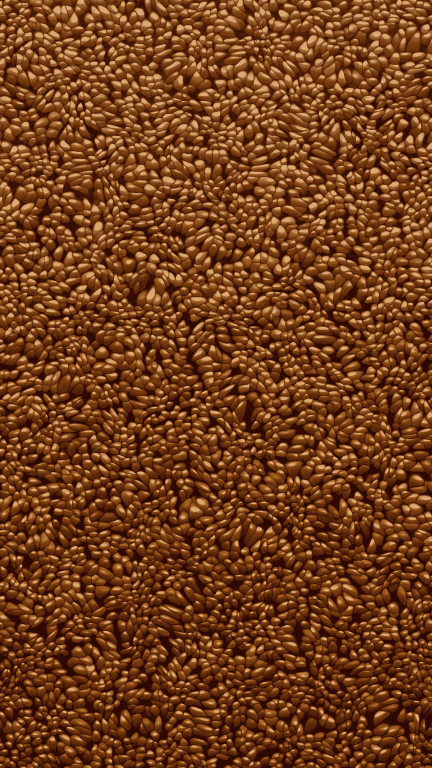
Write a WebGL 1 fragment shader that draws this texture.

```glsl
precision highp float;
uniform vec2 u_resolution;

const float GRAINS_ACROSS = 45.0;
const vec2 ROW_STRETCH = vec2(1.0, 1.2);
const vec3 SHADOW = vec3(0.18, 0.035, 0.005);
const vec3 BROWN = vec3(0.34, 0.14, 0.03);
const vec3 AMBER = vec3(0.46, 0.225, 0.05);
const vec3 GOLD = vec3(0.63, 0.37, 0.12);
const vec3 DUSTY_GOLD = vec3(0.59, 0.37, 0.18);
const vec3 GLINT = vec3(0.86, 0.66, 0.45);

float hash(vec2 p) {
  return fract(sin(dot(p, vec2(127.1, 311.7))) * 43758.5453);
}

vec2 hash2(vec2 p) {
  return vec2(hash(p), hash(p + 57.3));
}

float noise(vec2 p) {
  vec2 cell = floor(p);
  vec2 f = fract(p);
  f = f * f * (3.0 - 2.0 * f);
  float low = mix(hash(cell), hash(cell + vec2(1.0, 0.0)), f.x);
  float high = mix(hash(cell + vec2(0.0, 1.0)), hash(cell + 1.0), f.x);
  return mix(low, high, f.y);
}

mat2 rotation(float angle) {
  float c = cos(angle);
  float s = sin(angle);
  return mat2(c, -s, s, c);
}

// Irregular pebble: slope in xy, squared radius in z
vec3 pebble(vec2 offset, vec2 id) {
  mat2 turn = rotation((hash(id + 3.7) - 0.5) * 2.6);
  vec2 axes = vec2(0.46, 0.37) + vec2(0.28, 0.17) * hash2(id + 8.1);
  vec2 q = (turn * offset) / axes;
  float corner = cos(3.0 * atan(q.y, q.x + 0.0001) + 6.28 * hash(id + 5.9));
  vec2 squared = q * q;
  float radius2 = sqrt(dot(squared, squared) + 1.3 * squared.x * squared.y);
  return vec3(q * turn, radius2 * (1.0 + 0.22 * corner));
}

vec3 toneColor(float tone, float dust) {
  vec3 c = mix(SHADOW, BROWN, smoothstep(0.04, 0.28, tone));
  c = mix(c, AMBER, smoothstep(0.28, 0.54, tone));
  c = mix(c, mix(GOLD, DUSTY_GOLD, dust), smoothstep(0.54, 0.78, tone));
  return mix(c, GLINT, smoothstep(0.78, 1.04, tone));
}

vec3 grainBed(vec2 uv, float height) {
  // A gentle warp breaks up the rows
  vec2 warp = vec2(noise(uv * 14.0), noise(uv * 14.0 + 40.0)) - 0.5;
  vec2 p = (rotation(0.3) * uv * GRAINS_ACROSS + 1.6 * warp) * ROW_STRETCH;
  vec2 home = floor(p);
  vec3 top = vec3(0.0, 0.0, 1.3);
  vec2 topId = home;
  float first = -1.0;
  float second = -1.0;

  // Highest pebble among the neighbours
  for (int j = -1; j <= 1; j++) {
    for (int i = -1; i <= 1; i++) {
      vec2 id = home + vec2(float(i), float(j));
      vec2 center = id + 0.5 + 0.84 * (hash2(id) - 0.5);
      vec2 offset = rotation(-0.3) * ((p - center) / ROW_STRETCH);
      vec3 grain = pebble(offset, id);
      float level = 0.6 * hash(id + 21.4) - grain.z;
      if (grain.z < 1.3 && level > first) {
        second = first;
        first = level;
        top = grain;
        topId = id;
      } else if (grain.z < 1.3) {
        second = max(second, level);
      }
    }
  }

  // Light from above, with crevices and small glossy facets
  vec2 tilt = (hash2(topId + 31.2) - 0.5) * vec2(0.8, 0.6);
  vec2 slope = top.xy + tilt;
  float crevice = smoothstep(0.0, 0.45, first - second);
  float body = 1.0 - smoothstep(0.55, 1.2, top.z);
  vec2 glintOffset = (slope - vec2(0.05, 0.40)) / vec2(0.55, 0.27);
  float gloss = exp(-dot(glintOffset, glintOffset));
  float shine = mix(0.20, 0.75, hash(topId + 44.6));
  float tone = 0.03 + 0.24 * crevice + 0.30 * body;
  tone += 0.30 * clamp(slope.y, -1.0, 0.9) * body;
  tone += shine * gloss * mix(0.4, 1.0, crevice) * body;
  tone += 0.26 * (hash(topId + 12.8) - 0.5) * body;
  tone += 0.27 * (height - 0.45) + 0.10 * (noise(uv * 9.0) - 0.5);
  tone += 0.12 * (noise(p * 3.5) - 0.5);

  float dust = smoothstep(0.25, 0.95, height + 0.5 * (hash(topId + 2.2) - 0.5));
  return toneColor(tone, dust);
}

void main() {
  // Four samples smooth the grain edges
  vec3 color = vec3(0.0);
  for (int j = 0; j < 2; j++) {
    for (int i = 0; i < 2; i++) {
      vec2 shift = (vec2(float(i), float(j)) - 0.5) * 0.5;
      vec2 point = gl_FragCoord.xy + shift;
      color += grainBed(point / u_resolution.x, point.y / u_resolution.y);
    }
  }
  gl_FragColor = vec4(color * 0.25, 1.0);
}
```
